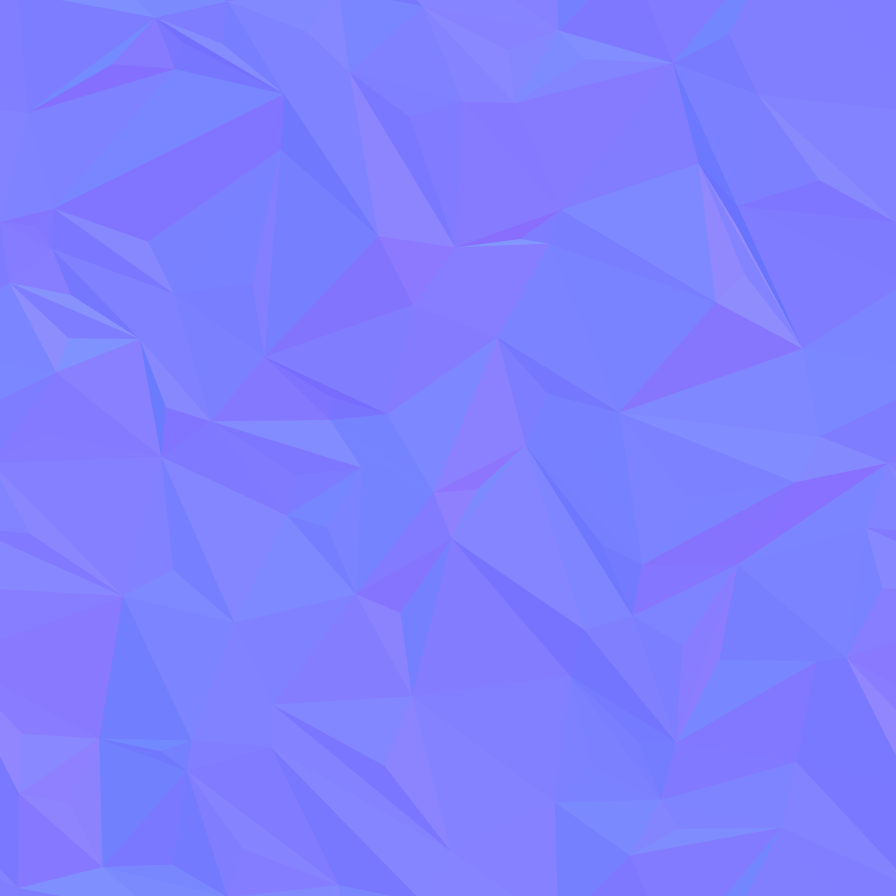
This texture map is drawn by a Shadertoy shader. Its source:

```glsl
const vec2 GRID = vec2(8.0, 9.0);     // quads across one tile
const float JITTER = 0.75;            // vertex scatter, in cells
const float WARP = 0.042;             // drift that varies facet size
const float RIDGE_HEIGHT = 0.016;
const float ROUGH_HEIGHT = 0.016;
const float SPLIT_CHANCE = 0.36;
const float MAX_SLOPE = 0.21;

struct Triangle { vec2 a, b, c, seed; float depth; };

vec2 hash2(vec2 p) {
    vec3 q = fract(p.xyx * vec3(0.1031, 0.1030, 0.0973));
    q += dot(q, q.yzx + 33.33);
    return fract((q.xx + q.yz) * q.zy);
}

float cornerRamp(vec2 corner, vec2 offset, vec2 period) {
    return dot(2.0 * hash2(mod(corner, period) + 37.0) - 1.0, offset);
}

// Gradient noise that repeats after the given period
float gradientNoise(vec2 p, vec2 period) {
    vec2 i = floor(p), f = p - i;
    vec2 u = f * f * (3.0 - 2.0 * f);
    vec2 e = vec2(1.0, 0.0);
    float low = mix(cornerRamp(i, f, period), cornerRamp(i + e.xy, f - e.xy, period), u.x);
    float high = mix(cornerRamp(i + e.yx, f - e.yx, period),
                     cornerRamp(i + e.xx, f - e.xx, period), u.x);
    return mix(low, high, u.y);
}

// Adds a height to a point: broad diagonal ridges plus fine roughness
vec3 raise(vec2 p) {
    vec2 ridgePeriod = vec2(2.0, 4.0), roughPeriod = vec2(13.0);
    float ridge = gradientNoise(vec2(p.x + p.y, p.y - p.x) * ridgePeriod, ridgePeriod);
    float rough = gradientNoise(p * roughPeriod, roughPeriod);
    return vec3(p, RIDGE_HEIGHT * ridge + ROUGH_HEIGHT * rough);
}

vec2 meshVertex(vec2 cell) {
    vec2 rest = (cell + JITTER * (hash2(mod(cell, GRID) + 3.0) - 0.5)) / GRID;
    vec2 phase = vec2(rest.x + 2.0 * rest.y, 2.0 * rest.x - rest.y);
    return rest + WARP * sin(6.2832 * phase + vec2(1.0, 4.0));
}

float cross2(vec2 a, vec2 b) { return a.x * b.y - a.y * b.x; }

float signedArea(vec2 a, vec2 b, vec2 c) { return cross2(b - a, c - a); }

float edgeDistance(vec2 p, vec2 a, vec2 b) {
    return cross2(b - a, p - a) / max(length(b - a), 1e-5);
}

// Distance inside a triangle, negative outside
float triangleDepth(vec2 p, vec2 a, vec2 b, vec2 c) {
    return min(edgeDistance(p, a, b), min(edgeDistance(p, b, c), edgeDistance(p, c, a)));
}

float coverage(float depth, float pixel) { return clamp(depth / pixel + 0.5, 0.0, 1.0); }

// Keeps the two triangles that hold the point most deeply
void keepDeepest(inout Triangle first, inout Triangle second, Triangle t) {
    if (t.depth > first.depth) {
        second = first;
        first = t;
    } else if (t.depth > second.depth) {
        second = t;
    }
}

// Encoded normal of a flat facet
vec3 facetColor(vec3 a, vec3 b, vec3 c) {
    vec3 n = cross(b - a, c - a);
    vec2 slope = n.xy / max(n.z, 1e-6);
    slope /= sqrt(1.0 + dot(slope, slope) / (MAX_SLOPE * MAX_SLOPE));
    return 0.5 + 0.5 * normalize(vec3(slope, 1.0));
}

// Fan of three facets around an inner point, which is lifted in some triangles
vec4 shade(vec2 p, Triangle t, float pixel) {
    vec3 a = raise(t.a), b = raise(t.b), c = raise(t.c);
    vec3 share = vec3(hash2(t.seed + 17.0), 0.5) + 0.2;
    share /= share.x + share.y + share.z;
    vec3 inner = a * share.x + b * share.y + c * share.z;
    vec2 chance = hash2(t.seed + 5.0);
    inner.z += step(chance.x, SPLIT_CHANCE) * 0.008 * (chance.y - 0.5);
    vec4 sum = vec4(facetColor(a, b, c), 1.0) * 1e-4;
    for (int i = 0; i < 3; i++) {
        float depth = triangleDepth(p, a.xy, b.xy, inner.xy);
        sum += vec4(facetColor(a, b, inner), 1.0) * coverage(depth, pixel);
        vec3 next = a;
        a = b;
        b = c;
        c = next;
    }
    return vec4(sum.rgb / sum.a, 1.0) * coverage(t.depth, pixel);
}

void mainImage(out vec4 fragColor, in vec2 fragCoord) {
    vec2 p = fragCoord / iResolution.y;
    float pixel = 1.0 / iResolution.y;
    vec2 home = floor(p * GRID);
    Triangle first = Triangle(p, p, p, p, -9.0), second = first;

    // Cut each nearby quad along a diagonal that avoids folds
    for (int y = -1; y <= 1; y++) {
        vec2 cell = home + vec2(-1.0, y);
        vec2 a = meshVertex(cell), d = meshVertex(cell + vec2(0.0, 1.0));
        for (int x = -1; x <= 1; x++) {
            vec2 b = meshVertex(cell + vec2(1.0, 0.0)), c = meshVertex(cell + 1.0);
            vec2 id = mod(cell, GRID), seed = id * 2.0 + 101.0;
            float falling = min(signedArea(a, b, d), signedArea(b, c, d));
            float rising = min(signedArea(a, b, c), signedArea(a, c, d));
            bool cutFalling = falling > rising * mix(0.15, 1.3, hash2(id + 61.0).x);
            vec2 e = cutFalling ? d : c, f = cutFalling ? b : a;
            keepDeepest(first, second, Triangle(a, b, e, seed, triangleDepth(p, a, b, e)));
            keepDeepest(first, second, Triangle(f, c, d, seed + 1.0, triangleDepth(p, f, c, d)));
            a = b;
            d = c;
            cell.x += 1.0;
        }
    }

    vec4 sum = vec4(0.5, 0.5, 1.0, 1.0) * 1e-4 + shade(p, first, pixel) + shade(p, second, pixel);
    fragColor = vec4(sum.rgb / sum.a, 1.0);
}
```
